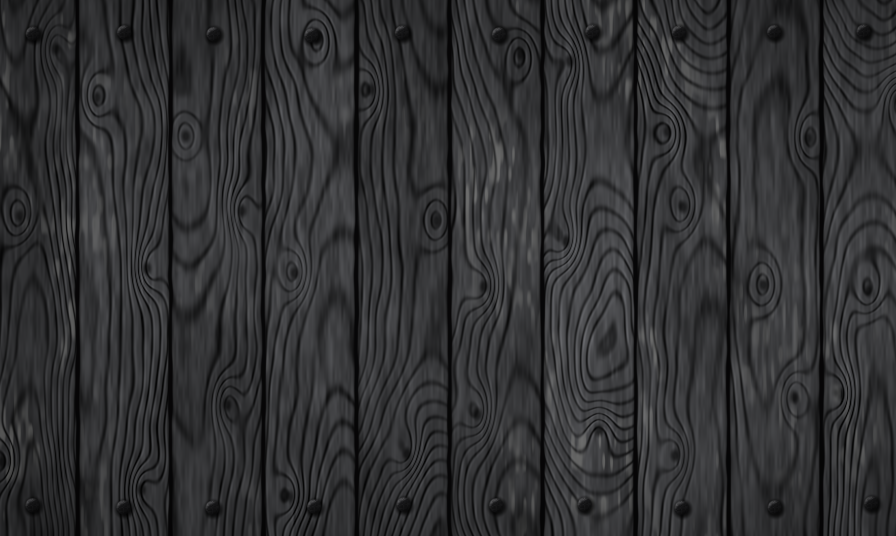
This texture is drawn by a Shadertoy shader. Its source:

```glsl
// Ten upright charcoal planks with a nail near each end.
// Grain is a slanted cut through noisy growth rings, bulged by knots and
// lit from the left; pale wear, dark seams and a vignette finish it.

const float ASPECT = 0.598;         // canvas height / width
const float PLANK_W = 0.1038;       // plank pitch, in canvas widths
const float FIRST_SEAM = 0.0865;
const float SEAM_HALF = 0.021;      // in plank widths
const float RINGS = 15.0;           // growth rings per plank width
const float GROOVE_SHARPNESS = 4.0;
const float RELIEF_STEP = 0.022;
const float RELIEF_GAIN = 0.38;
const int KNOTS = 3;
const float NAIL_RADIUS = 0.0078;   // in canvas widths
const float NAIL_TOP = 0.56;
const float NAIL_BOTTOM = 0.034;
const float WOOD_VALUE = 0.192;
const vec3 WOOD_TINT = vec3(0.985, 0.995, 1.03);
const vec3 WEAR_COLOR = vec3(0.50, 0.50, 0.49);
const vec3 SEAM_COLOR = vec3(0.022, 0.02, 0.023);
const vec3 NAIL_COLOR = vec3(0.085, 0.085, 0.09);

float hash(vec2 p) {
    return fract(sin(dot(p, vec2(127.1, 311.7))) * 43758.5);
}

float noise(vec2 p) {
    vec2 i = floor(p), f = fract(p);
    f = f * f * (3.0 - 2.0 * f);
    return mix(mix(hash(i), hash(i + vec2(1, 0)), f.x),
               mix(hash(i + vec2(0, 1)), hash(i + vec2(1, 1)), f.x), f.y);
}

vec2 knotCenter(float id, int k) {
    float n = float(k);
    return vec2((hash(vec2(id, n + 3.0)) - 0.5) * 0.75,
                (n + 0.15 + 0.7 * hash(vec2(id, n + 11.0))) * 5.76 / float(KNOTS));
}

// Ring coordinate: distance from a wandering pith, raised around knots
float ringField(vec2 q, float id) {
    vec2 seed = vec2(id * 17.3, id * 9.1);
    float pith = (hash(vec2(id, 1.7)) - 0.5) * 0.9;
    float warp = 0.26 * (noise(q * vec2(1.8, 0.9) + seed) - 0.5)
               + 0.07 * (noise(q * vec2(5.0, 2.4) + seed) - 0.5);
    float depth = 0.05 + 0.85 * noise(vec2(q.y * 0.48, id * 7.7));
    float r = length(vec2(q.x - pith + warp, depth));
    for (int k = 0; k < KNOTS; k++) {
        vec2 d = (q - knotCenter(id, k)) * vec2(1.0, 0.55);
        r += 0.19 * exp(-dot(d, d) * 42.0);
    }
    return r * RINGS;
}

// Surface height: raised wood between narrow grooves
float grainHeight(vec2 q, float id) {
    float ring = 0.5 + 0.5 * cos(6.2832 * ringField(q, id));
    float strength = 0.45 + 0.55 * noise(q * vec2(3.0, 1.1) + id * 5.3);
    return 1.0 - strength * pow(ring, GROOVE_SHARPNESS);
}

// Domed nail head in a soft dark dent
vec3 addNail(vec3 col, vec2 d, float px) {
    float r = length(d) / NAIL_RADIUS;
    float aa = px / NAIL_RADIUS;
    float dent = 1.0 - smoothstep(0.8, 1.7, length(d - vec2(0.001, -0.0015)) / NAIL_RADIUS);
    col *= 1.0 - 0.75 * dent;
    float facing = dot(d / NAIL_RADIUS, normalize(vec2(-0.6, 0.8)));
    float rim = smoothstep(0.35, 0.8, r) * smoothstep(0.1, 0.9, facing);
    vec3 head = NAIL_COLOR * (1.0 + 0.5 * facing) + 0.17 * rim;
    head *= 0.75 + 0.5 * noise(d * 700.0 + 40.0);
    return mix(col, head, 1.0 - smoothstep(1.0 - aa, 1.0 + aa, r));
}

void mainImage(out vec4 fragColor, in vec2 fragCoord) {
    vec2 uv = fragCoord / iResolution.xy;
    vec2 p = uv * vec2(1.0, ASPECT);
    float px = 1.0 / iResolution.x;

    // Plank index and local coordinates in plank widths
    float along = (p.x - FIRST_SEAM) / PLANK_W + 1.0;
    float id = floor(along);
    vec2 q = vec2(along - id - 0.5, p.y / PLANK_W);
    vec2 seed = vec2(id * 13.7, id * 5.9);

    // Grain relief and fine fibres
    float h = grainHeight(q, id);
    float slope = h - grainHeight(q - vec2(RELIEF_STEP, 0.0), id);
    float fibre = noise(q * vec2(26.0, 2.2) + seed) + noise(q * vec2(43.0, 6.0) + seed) - 1.0;
    float blotch = noise(q * vec2(1.6, 0.7) + seed) - 0.5;
    float plankTone = 0.9 + 0.2 * hash(vec2(id, 8.3));
    float value = WOOD_VALUE * plankTone
                * (0.53 + 0.6 * h + RELIEF_GAIN * slope + 0.34 * fibre + 0.3 * blotch);
    vec3 col = max(value, 0.025) * WOOD_TINT;

    // Dark knot hearts
    for (int k = 0; k < KNOTS; k++) {
        vec2 d = (q - knotCenter(id, k)) * vec2(1.0, 0.7);
        col *= 1.0 - 0.55 * (1.0 - smoothstep(0.015, 0.07, length(d)));
    }

    // Dry pale wear along the fibres, heaviest on the first plank
    float wornArea = smoothstep(0.48, 0.85, noise(q * vec2(2.3, 0.9) + seed + 31.0));
    float streak = smoothstep(0.5, 0.9, noise(q * vec2(24.0, 4.5) + seed + 7.0));
    float wornPlank = mix(0.25, 0.75, hash(vec2(id, 4.1))) + 0.3 * step(id, 0.5);
    col = mix(col, WEAR_COLOR, 0.75 * wornArea * streak * wornPlank * h);

    // Seams with worn, slightly ragged edges
    float edge = 0.5 - abs(q.x) + 0.016 * (noise(vec2(q.y * 5.0, id + sign(q.x))) - 0.5);
    float aa = px / PLANK_W;
    col *= 0.65 + 0.35 * smoothstep(0.0, 0.09, edge);
    col += 0.05 * exp(-pow((edge - 0.045) / 0.014, 2.0)) * noise(q * vec2(4.0, 7.0) + seed);
    col = mix(SEAM_COLOR, col, smoothstep(SEAM_HALF - aa, SEAM_HALF + aa, edge));

    // Nails, one near each end
    for (int n = 0; n < 2; n++) {
        float end = float(n);
        vec2 jitter = vec2(hash(vec2(id, end + 21.0)), hash(vec2(id, end + 27.0))) - 0.5;
        vec2 nail = vec2(0.0, mix(NAIL_BOTTOM, NAIL_TOP, end)) + jitter * vec2(0.01, 0.006);
        col = addNail(col, vec2(q.x * PLANK_W, p.y) - nail, px);
    }

    // Vignette
    vec2 c = uv - 0.5;
    col *= 1.17 - 0.85 * dot(c * c, vec2(0.8, 1.2));
    fragColor = vec4(col, 1.0);
}
```
